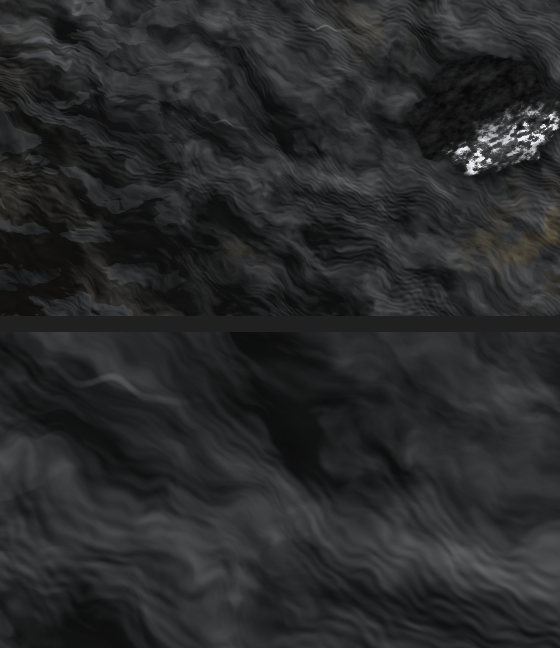
Top: the whole. Bottom: its middle third, enlarged.
Give the GLSL for this texture, as a Shadertoy shader.

```glsl
float hash(vec2 cell) {
    return fract(sin(dot(cell, vec2(127.1, 311.7))) * 43758.5);
}

float noise(vec2 p) {
    vec2 cell = floor(p), f = fract(p);
    f = f * f * (3.0 - 2.0 * f);
    float low = mix(hash(cell), hash(cell + vec2(1, 0)), f.x);
    float high = mix(hash(cell + vec2(0, 1)), hash(cell + vec2(1, 1)), f.x);
    return mix(low, high, f.y);
}

float fbm(vec2 p) {
    float sum = 0.0, weight = 0.533;
    for (int i = 0; i < 4; i++) {
        sum += weight * noise(p);
        p = mat2(1.6, 1.2, -1.2, 1.6) * p + 17.3;
        weight *= 0.5;
    }
    return sum;
}

vec2 rotate(vec2 p, float angle) {
    float c = cos(angle), s = sin(angle);
    return vec2(c * p.x + s * p.y, c * p.y - s * p.x);
}

// Approximate signed distance to a turned ellipse
float ellipse(vec2 p, vec2 centre, vec2 radii, float angle) {
    vec2 q = rotate(p - centre, angle);
    return (length(q / radii) - 1.0) * min(radii.x, radii.y);
}

// Soft round spot, 1 at the centre
float spot(vec2 p, vec2 centre, float radius) {
    vec2 q = (p - centre) / radius;
    return exp(-dot(q, q));
}

// Thin bright wave line, tapered at both ends
float crest(vec2 p, vec2 centre, float halfLength, float angle) {
    vec2 q = rotate(p - centre, angle);
    q.y += 0.022 * (noise(vec2(q.x * 28.0, 3.0)) - 0.5);
    return smoothstep(0.006, 0.001, abs(q.y)) * smoothstep(halfLength, 0.0, abs(q.x));
}

// Groups of fine parallel ripples
float ripples(vec2 p, float angle, float frequency, float seed) {
    vec2 q = rotate(p, angle);
    float bend = 16.0 * noise(q * vec2(7.0, 9.0) + seed) + 3.0 * noise(q * 32.0 + seed);
    float group = smoothstep(0.5, 0.75, noise(q * vec2(5.0, 9.0) + seed * 2.0));
    return group * sin(q.y * frequency + bend);
}

vec3 waterColor(vec2 p) {
    vec2 drift = vec2(fbm(p * 6.0), fbm(p * 6.0 + 41.0)) - 0.5;
    vec2 w = p + 0.12 * drift;
    float right = smoothstep(0.3, 1.0, p.x);
    float light = smoothstep(0.2, 1.7, 0.65 * p.x + 0.85 * p.y);

    // Diagonal swells with dark troughs
    float swell = fbm(rotate(w, -0.65) * vec2(5.0, 13.0));
    float chop = fbm(rotate(w, -0.5) * vec2(22.0, 55.0) + 9.0);

    // Flat, sharp-edged sky reflections
    float flatSky = fbm(rotate(w, -0.15) * vec2(8.0, 22.0) + 70.0);
    float slantSky = fbm(rotate(w, -0.6) * vec2(10.0, 25.0) + 30.0);
    float sky = mix(smoothstep(0.54, 0.59, flatSky), smoothstep(0.48, 0.62, slantSky), right);

    float tone = 0.088 + 0.08 * light + 0.34 * (swell - 0.5);
    tone += sky * mix(0.085, 0.055, right);
    tone += 0.2 * (chop - 0.5) * (0.35 + swell);
    tone += 0.024 * ripples(w, -0.25, 390.0, 5.0);
    tone += 0.022 * ripples(w, -0.8, 430.0, 23.0) * (0.4 + 0.6 * right);
    tone += 0.13 * crest(p, vec2(1.03, 0.91), 0.13, -0.03);
    tone += 0.1 * crest(p, vec2(0.71, 0.61), 0.12, -0.2);
    tone = max(tone, 0.045 + 0.04 * chop);

    // Brown bed showing through the dark and shallow places
    float bed = 0.5 * smoothstep(0.9, 0.0, p.x + 0.6 * p.y) * (1.0 - sky);
    float ochre = spot(p, vec2(1.75, 0.2), 0.2) + spot(p, vec2(0.76, 0.15), 0.07)
                + 0.5 * spot(p, vec2(1.53, 0.23), 0.06) + 0.4 * spot(p, vec2(1.2, 0.95), 0.15);
    ochre *= smoothstep(0.4, 0.65, fbm(w * 16.0 + 55.0));
    tone += 0.04 * ochre;
    vec3 tint = mix(vec3(0.98, 1.0, 1.03), vec3(1.1, 1.0, 0.78), clamp(bed + ochre, 0.0, 1.0));
    return tone * tint;
}

vec3 rockColor(vec2 p, float face) {
    float rough = fbm(rotate(p, 0.5) * vec2(22.0, 38.0));
    float grain = fbm(rotate(p, 0.4) * vec2(60.0, 95.0) + 13.0);
    float dark = 0.075 + 0.13 * (rough - 0.45) + 0.12 * (grain - 0.5);

    // Wet face, glinting most along its lower rim
    float rim = spot(p, vec2(1.49, 0.5), 0.08) + spot(p, vec2(1.7, 0.59), 0.09);
    float lit = 0.28 + 0.5 * (grain - 0.45) + 0.3 * (rough - 0.5);
    lit += (0.12 + 0.65 * rim) * smoothstep(0.44, 0.68, grain);
    float wet = smoothstep(0.015, -0.035, face + 0.1 * (rough - 0.5));
    return mix(max(dark, 0.035), clamp(lit, 0.08, 0.92), wet) * vec3(0.99, 1.0, 1.02);
}

void mainImage(out vec4 fragColor, in vec2 fragCoord) {
    vec2 p = fragCoord / iResolution.y;
    vec2 jag = p + 0.07 * (vec2(fbm(p * 14.0), fbm(p * 14.0 + 20.0)) - 0.5);

    // Rock built from a crown, a low shelf and the wet face
    float crown = ellipse(jag, vec2(1.55, 0.69), vec2(0.19, 0.14), -0.3);
    float shelf = ellipse(jag, vec2(1.41, 0.6), vec2(0.11, 0.11), 0.6);
    float face = ellipse(jag, vec2(1.63, 0.575), vec2(0.22, 0.08), 0.5);
    float rock = min(min(crown, shelf), face);

    vec3 water = waterColor(p);
    water *= 1.0 - 0.35 * smoothstep(0.05, 0.0, rock);
    vec3 color = mix(water, rockColor(p, face), smoothstep(0.004, -0.004, rock));
    fragColor = vec4(color, 1.0);
}
```
